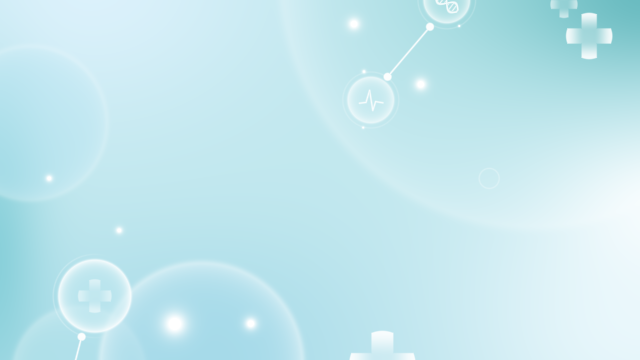
Reproduce this background procedurally as a Shadertoy shader.

```glsl
// Pale aqua medical backdrop: soft gradients, glassy bubbles, crosses and glowing dots.

// The canvas is 16 x 9 units; px is one pixel in those units.
float px;

float spot(vec2 p, vec2 centre, vec2 radius) {
    vec2 q = (p - centre) / radius;
    return exp(-dot(q, q));
}

float segment(vec2 p, vec2 a, vec2 b) {
    vec2 ab = b - a;
    return length(p - a - ab * clamp(dot(p - a, ab) / dot(ab, ab), 0.0, 1.0));
}

float fill(float d) { return smoothstep(px, -px, d); }

void whiten(inout vec3 col, float amount) {
    col = mix(col, vec3(1), clamp(amount, 0.0, 1.0));
}

// Tinted disc whose rim brightens inwards over softness
void bubble(inout vec3 col, vec2 p, vec2 centre, float radius, float softness, float rim, vec4 tint) {
    float d = length(p - centre) - radius;
    col = mix(col, tint.rgb, tint.a * smoothstep(softness * 0.3, -softness * 0.3, d));
    float glow = d < 0.0 ? exp(d / softness) : exp(-d * d / (softness * softness * 0.08));
    whiten(col, rim * glow);
}

void ring(inout vec3 col, vec2 p, vec2 centre, float radius, float amount) {
    whiten(col, amount * fill(abs(length(p - centre) - radius) - 0.015));
}

// Two crossed bars, clear in the middle and white at the tips
void cross2(inout vec3 col, vec2 p, vec2 centre, float size, float amount) {
    vec2 q = abs(p - centre);
    if (q.x > q.y) q = q.yx;
    float bulge = size * (1.0 - 0.6 * q.x * q.x / (size * size));
    float d = max(q.x - size * 0.33, q.y - bulge);
    whiten(col, amount * fill(d) * mix(0.25, 0.95, smoothstep(0.2, 1.0, q.y / size)));
}

void connector(inout vec3 col, vec2 p, vec2 a, vec2 b) {
    float d = min(segment(p, a, b) - 0.02, min(length(p - a), length(p - b)) - 0.1);
    whiten(col, 0.95 * fill(d));
}

vec3 background(vec2 p) {
    vec3 col = mix(vec3(0.70, 0.88, 0.92), vec3(0.75, 0.905, 0.93), smoothstep(0.0, 5.0, p.y));
    col = mix(col, vec3(0.86, 0.945, 0.985), spot(p, vec2(2.2, 9.5), vec2(4.6, 3.6)));
    col = mix(col, vec3(0.64, 0.85, 0.91), 0.7 * spot(p, vec2(5.4, 0.0), vec2(3.2, 2.4)));
    col = mix(col, vec3(0.50, 0.80, 0.84), 0.85 * spot(p, vec2(-0.2, 2.6), vec2(1.2, 3.6)));
    // White light from the lower right
    col = mix(col, vec3(0.93, 0.975, 0.99), 0.9 * spot(p, vec2(16.0, 0.8), vec2(5.2, 4.0)));
    col = mix(col, vec3(0.985, 0.995, 1.0), 0.85 * spot(p, vec2(16.6, 3.8), vec2(2.6, 2.0)));
    return col;
}

void mainImage(out vec4 fragColor, in vec2 fragCoord) {
    px = 9.0 / iResolution.y;
    vec2 p = fragCoord * px;
    vec3 col = background(p);

    // Great teal disc in the upper right
    vec2 hub = vec2(13.33, 9.62);
    float inside = smoothstep(0.3, -1.2, length(p - hub) - 6.25);
    col = mix(col, vec3(0.58, 0.83, 0.845), 0.85 * inside * spot(p, vec2(13.6, 9.6), vec2(4.0, 2.8)));
    col = mix(col, vec3(0.35, 0.70, 0.72), 0.8 * inside * spot(p, vec2(16.3, 9.2), vec2(2.8, 1.9)));
    bubble(col, p, hub, 6.25, 0.6, 0.22, vec4(0));

    // Large bubbles on the left
    bubble(col, p, vec2(0.75, 5.92), 1.9, 0.3, 0.22, vec4(0.68, 0.88, 0.94, 0.35));
    bubble(col, p, vec2(1.98, -0.33), 1.62, 0.35, 0.24, vec4(0.70, 0.89, 0.92, 0.3));
    bubble(col, p, vec2(5.04, -0.1), 2.5, 0.35, 0.42, vec4(0.64, 0.85, 0.915, 0.5));

    // Icon bubbles with thin halos
    vec2 pulse = vec2(9.27, 6.5), helix = vec2(11.17, 9.0), aid = vec2(2.37, 1.6);
    bubble(col, p, aid, 0.89, 0.14, 0.8, vec4(0.75, 0.91, 0.94, 0.5));
    bubble(col, p, pulse, 0.56, 0.13, 0.6, vec4(0.80, 0.93, 0.95, 0.4));
    bubble(col, p, helix, 0.56, 0.13, 0.65, vec4(0.72, 0.90, 0.91, 0.4));
    ring(col, p, aid, 1.04, 0.25 * smoothstep(0.5, -0.8, p.x - aid.x));
    ring(col, p, pulse, 0.7, 0.2);
    ring(col, p, helix, 0.72, 0.2);
    ring(col, p, vec2(12.23, 4.54), 0.25, 0.3);

    // Heartbeat trace
    vec2 beat[6] = vec2[6](vec2(-0.28, -0.08), vec2(-0.12, -0.06), vec2(-0.03, 0.24),
                           vec2(0.05, -0.26), vec2(0.12, -0.04), vec2(0.3, -0.07));
    float trace = 1.0;
    for (int i = 0; i < 5; i++) trace = min(trace, segment(p - pulse, beat[i], beat[i + 1]));
    whiten(col, 0.9 * fill(trace - 0.018));

    // Tilted double helix: two strands and the rungs between them
    vec2 h = mat2(0.8, 0.6, -0.6, 0.8) * (p - helix + vec2(0.0, 0.08));
    float wave = 0.13 * sin(h.x * 9.0);
    float strand = abs(abs(h.y) - abs(wave)) - 0.03;
    float rung = max(abs(fract(h.x * 11.0) - 0.5) / 11.0 - 0.014, abs(h.y) - abs(wave));
    whiten(col, 0.85 * fill(max(min(strand, rung), abs(h.x) - 0.34)));

    connector(col, p, vec2(10.75, 8.33), vec2(9.69, 7.08));
    connector(col, p, vec2(2.04, 0.58), vec2(1.84, -0.2));

    cross2(col, p, vec2(14.73, 8.1), 0.58, 0.95);
    cross2(col, p, vec2(14.1, 8.89), 0.34, 0.6);
    cross2(col, p, vec2(9.56, -0.1), 0.83, 0.95);
    cross2(col, p, aid, 0.42, 0.5);

    // Glowing dots: position and radius
    vec3 dots[9] = vec3[9](vec3(8.85, 8.4, 0.2), vec3(10.52, 6.89, 0.2), vec3(1.23, 4.54, 0.11),
        vec3(2.98, 3.24, 0.11), vec3(4.37, 0.9, 0.4), vec3(6.27, 0.91, 0.2),
        vec3(9.1, 7.21, 0.06), vec3(9.08, 5.81, 0.04), vec3(11.48, 8.35, 0.04));
    for (int i = 0; i < 9; i++) {
        float r = length(p - dots[i].xy) / dots[i].z;
        whiten(col, 0.75 * exp(-r * r * 2.5) + 0.5 * exp(-r * r * 0.9));
    }

    fragColor = vec4(col, 1.0);
}
```
